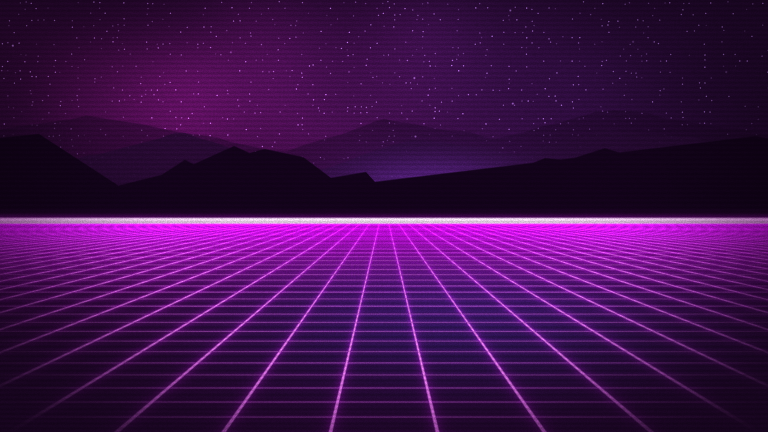
This background is drawn by a Shadertoy shader. Its source:

```glsl
// Neon night landscape: a glowing perspective grid runs to a bright horizon,
// below layered mountain ridges and a hazy starry sky. Ridges are unions of
// tent shapes, the grid is folded in projected space, stars are hashed cells.

const float HORIZON = 0.489;
const float VANISH_Y = 0.530;     // grid lines converge just above the horizon
const float COLUMN_STEP = 0.467;  // column spacing per unit of depth
const float ROW_RATIO = 0.073;    // logarithmic row spacing
const vec3 NIGHT = vec3(0.125, 0.026, 0.165);
const vec3 SILHOUETTE = vec3(0.075, 0.012, 0.105);
const vec3 MAGENTA = vec3(0.79, 0.04, 0.89);
const vec3 LINE_PINK = vec3(0.93, 0.52, 0.95);

float hash(vec2 p) {
    return fract(sin(dot(p, vec2(127.1, 311.7))) * 43758.5453);
}

float noise(vec2 p) {
    vec2 i = floor(p), f = fract(p);
    f = f * f * (3.0 - 2.0 * f);
    return mix(mix(hash(i), hash(i + vec2(1, 0)), f.x),
               mix(hash(i + vec2(0, 1)), hash(i + vec2(1, 1)), f.x), f.y);
}

// Soft elliptical glow
float blob(vec2 p, vec2 centre, vec2 radius) {
    vec2 q = (p - centre) / radius;
    return exp(-dot(q, q));
}

// Height of a tent with separate left and right slopes
float peak(float x, float centre, float top, float left, float right) {
    return top - max(left * (centre - x), right * (x - centre));
}

float below(float y, float height, float px) {
    return 1.0 - smoothstep(-px, px, y - height);
}

float stroke(float dist, float halfWidth, float px) {
    return (1.0 - smoothstep(halfWidth - px, halfWidth + px, dist))
         * min(1.0, 2.0 * halfWidth / px);
}

float stars(vec2 p, float cells, float density, float radius, float px) {
    vec2 id = floor(p * cells);
    vec2 offset = 0.25 + 0.5 * vec2(hash(id + 3.1), hash(id + 8.7));
    float dist = length(fract(p * cells) - offset) / cells;
    float lit = step(1.0 - density, hash(id)) * (0.25 + 0.75 * hash(id + 5.3));
    return lit * (1.0 - smoothstep(0.0, radius + px, dist));
}

float frontRidge(float x) {
    float h = peak(x, 0.09, 0.690, 0.10, 0.65);
    h = max(h, peak(x, 0.25, 0.572, 0.05, 0.12));
    h = max(h, peak(x, 0.428, 0.630, 0.65, 0.50));
    h = max(h, peak(x, 0.542, 0.662, 0.45, 0.45));
    float shoulder = 0.637 - 0.75 * (x - 0.701);
    h = max(h, min(peak(x, 0.613, 0.655, 0.25, 0.21), shoulder));
    h = max(h, peak(x, 0.847, 0.602, 0.17, 1.10));
    h = max(h, peak(x, 0.921, 0.581, 0.15, 0.31));
    h = max(h, peak(x, 1.262, 0.634, 0.384, 0.10));
    h = max(h, peak(x, 1.400, 0.657, 0.32, 0.30));
    return max(h, peak(x, 1.750, 0.685, 0.12, 0.20));
}

float middleRidge(float x) {
    float h = max(peak(x, 0.961, 0.676, 0.33, 0.15), peak(x, 0.428, 0.692, 0.25, 0.38));
    return max(h, peak(x, 1.40, 0.698, 0.28, 0.10)) + 0.006 * noise(vec2(x * 30.0, 2.0));
}

float farRidge(float x) {
    float h = max(peak(x, 0.20, 0.728, 0.15, 0.18), peak(x, 0.89, 0.718, 0.32, 0.16));
    return max(h, peak(x, 1.42, 0.745, 0.25, 0.17)) + 0.008 * noise(vec2(x * 24.0, 7.0));
}

vec3 skyScene(vec2 p, float px) {
    float cloud = 0.7 + 0.6 * noise(p * 5.0);
    vec3 col = NIGHT + vec3(0.21, 0.025, 0.17) * cloud * blob(p, vec2(0.50, 0.76), vec2(0.48, 0.23));
    col += vec3(0.08, 0.035, 0.12) * cloud * blob(p, vec2(1.05, 0.80), vec2(0.55, 0.22));
    float starGlow = stars(p, 75.0, 0.22, 0.0007, px) * 0.7 + stars(p, 14.0, 0.07, 0.0018, px);
    col += vec3(0.72, 0.58, 0.88) * starGlow;

    // Distant ridges catch violet haze low in the valley
    vec3 haze = vec3(0.21, 0.10, 0.34) * blob(p, vec2(1.0, 0.555), vec2(0.23, 0.085));
    col = mix(col, col * 0.35 + NIGHT * 0.6 + haze, 0.75 * below(p.y, farRidge(p.x), px));
    col = mix(col, NIGHT * 0.95 + vec3(0.03, 0.015, 0.04) + haze, 0.85 * below(p.y, middleRidge(p.x), px));
    col = mix(col, SILHOUETTE, below(p.y, frontRidge(p.x), px));
    return col;
}

vec3 floorScene(vec2 p, float x, float px) {
    float drop = max(HORIZON - p.y, 0.0), depth = max(VANISH_Y - p.y, 0.03);
    float side = x / 0.889;
    float glow = exp(-pow(drop / 0.09, 1.3)) * (1.0 - 0.25 * side * side);
    vec3 col = mix(NIGHT, MAGENTA, glow);
    col += vec3(0.03, 0.06, 0.16) * blob(p, vec2(1.05, 0.29), vec2(0.48, 0.16)) * (1.0 - glow);

    // Distances to the nearest column and row
    float column = abs(fract(x / (COLUMN_STEP * depth)) - 0.5) * COLUMN_STEP * depth;
    column *= depth / length(vec2(x, depth));
    float row = abs(fract(log(depth / 0.4606) / ROW_RATIO + 0.5) - 0.5) * ROW_RATIO * depth;
    float fade = 1.0 - smoothstep(0.5, 1.35, length(vec2(side, drop / 0.55)));
    float columnLine = stroke(column, 0.0008 + 0.006 * depth * depth * 2.0, px);
    float rowLine = stroke(row, 0.0009, px) * smoothstep(0.06, 0.16, depth) * 0.65;
    col += MAGENTA * fade * (0.40 * exp(-column / (0.022 * depth)) + 0.16 * exp(-row / 0.004));
    return mix(col, LINE_PINK, fade * max(columnLine * smoothstep(0.03, 0.12, depth), rowLine));
}

void mainImage(out vec4 fragColor, in vec2 fragCoord) {
    float px = 1.0 / iResolution.y;
    vec2 p = fragCoord * px;
    float x = p.x - 0.5 * iResolution.x * px;
    vec3 col = mix(skyScene(p, px), floorScene(p, x, px), below(p.y, HORIZON, px));

    // Horizon beam with a magenta fringe
    float edge = abs(p.y - HORIZON);
    col += MAGENTA * 0.45 * exp(-max(edge - 0.006, 0.0) / 0.006) * step(HORIZON, p.y);
    vec3 beam = mix(vec3(0.94, 0.87, 0.94), vec3(0.78, 0.50, 0.80), pow(abs(x) / 0.889, 3.0));
    col = mix(col, beam, 1.0 - smoothstep(0.004, 0.010, edge));

    // Scanlines, grain and vignette
    col *= 0.96 + 0.08 * sin(p.y * 90.0 * 6.28318);
    col *= 0.93 + 0.14 * hash(floor(p * 432.0));
    col *= 1.0 - 0.28 * smoothstep(0.55, 1.15, length(vec2(x / 0.889, (p.y - 0.5) * 1.5)));
    fragColor = vec4(clamp(col, 0.0, 1.0), 1.0);
}
```
